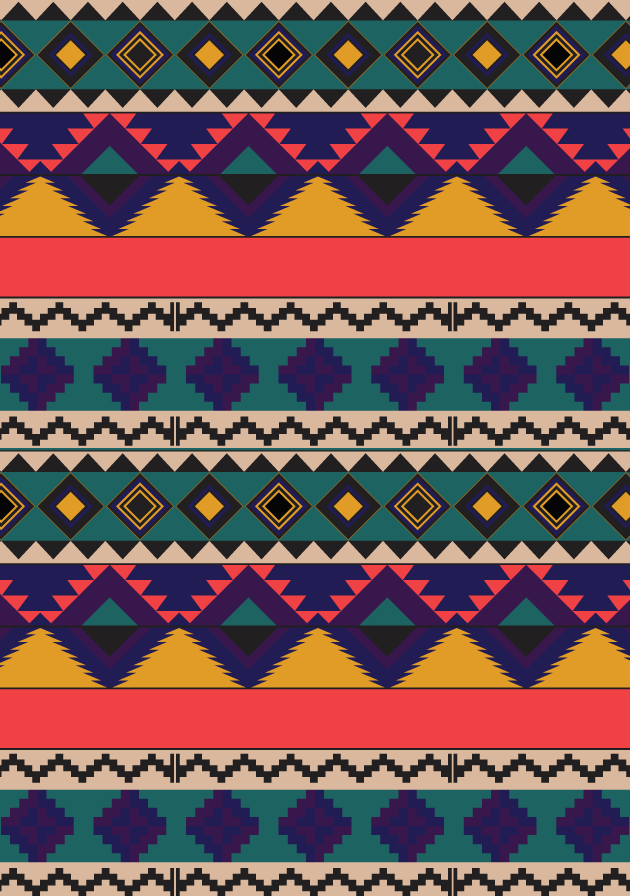
Write a Shadertoy shader that draws this pattern.

```glsl
// Woven textile of stacked geometric bands: diamonds, sawtooth peaks, stepped meanders and medallions.

const vec3 BLACK  = vec3(0.13, 0.12, 0.12);
const vec3 TEAL   = vec3(0.11, 0.39, 0.38);
const vec3 NAVY   = vec3(0.13, 0.11, 0.33);
const vec3 PURPLE = vec3(0.22, 0.09, 0.30);
const vec3 SAND   = vec3(0.85, 0.72, 0.62);
const vec3 RED    = vec3(0.94, 0.26, 0.27);
const vec3 GOLD   = vec3(0.88, 0.61, 0.15);

// Signed offset from the nearest repeat centre
float around(float x, float period) {
    return x - period * floor(x / period + 0.5);
}

// Teal strip of nested diamonds between two rows of black triangles
vec3 diamondBand(float x, float y) {
    float fromMid = abs(y - 47.0);
    if (fromMid > 29.5) {
        float peak = 45.5 - abs(around(x - 253.9, 29.75)) * 1.07;
        return fromMid < peak ? BLACK : SAND;
    }
    float index = floor((x - 239.0) / 59.5 + 0.5);
    float d = abs(around(x - 239.0, 59.5)) + fromMid;
    if (d > 29.3) return TEAL;
    if (d > 28.4) return mix(GOLD, BLACK, 0.4);
    if (mod(index, 2.0) > 0.5) {
        if (d < 12.5) return GOLD;
        return d > 15.0 && d < 19.0 ? NAVY : BLACK;
    }
    if (d > 25.5) return BLACK;
    if (d > 20.5) return NAVY;
    if (d > 18.0 || (d > 12.0 && d < 14.5)) return GOLD;
    if (d > 14.5) return BLACK;
    return mod(index, 4.0) < 0.5 ? vec3(0.02) : BLACK;
}

// Purple peaks with red teeth above, gold serrated pyramids below
vec3 peakBand(float x, float y) {
    float ax = abs(around(x - 213.0, 119.0));
    float gap = 59.5 - ax;
    float down = y - 150.0;
    if (down < 0.0) {
        if (ax < 25.0 + down) return TEAL;
        float beyond = ax - 53.0 - down;
        if (beyond < 0.0) return PURPLE;
        if (gap < 12.0 + down) return NAVY;
        float tooth = 23.0 * (1.0 - fract((y - 97.0) / 13.25));
        return beyond < tooth ? RED : NAVY;
    }
    if (ax + down < 26.0) return BLACK;
    if (ax + down < 37.0) return PURPLE;
    float t = down / 53.0;
    return gap < 53.0 * t + 9.0 * fract(t * 8.0) - 3.0 ? GOLD : NAVY;
}

// Black staircase line on sand; y runs down from the strip's top edge
vec3 meanderBand(float x, float y) {
    float seam = abs(around(x - 150.0, 238.0));
    if (seam < 0.8) return SAND;
    float rise = floor(abs(around(x - 150.0, 39.667)) / 6.61 + 0.5);
    float top = 19.0 - 5.0 * rise;
    bool line = y > top && y < top + 10.0;
    bool bar = seam < 4.0 && y > 4.0 && y < 29.0;
    return line || bar ? BLACK : SAND;
}

// Stepped medallions with alternating quadrants
vec3 medallionBand(float x, float y) {
    vec2 q = vec2(around(x - 270.0, 79.333), y - 321.0);
    vec2 cell = floor(abs(q) / 7.8);
    float ring = cell.x + cell.y;
    if (ring > 3.5) return TEAL;
    bool flip = (q.x * q.y > 0.0) != (ring > 1.5);
    return flip ? NAVY : PURPLE;
}

vec3 textile(vec2 p) {
    float x = p.x;
    float y = mod(p.y, 387.0);

    // Dark rules between the bands
    float rule = min(min(abs(y - 96.5), abs(y - 150.0)),
                 min(abs(y - 203.0), abs(y - 255.0)));
    if (rule < 0.8) return BLACK;

    if (y < 96.5) return diamondBand(x, y);
    if (y < 203.0) return peakBand(x, y);
    if (y < 255.0) return RED;
    if (y < 290.0) return meanderBand(x, y - 255.0);
    if (y < 352.0) return medallionBand(x, y);
    if (y < 384.0) return meanderBand(x, y - 353.0);
    return y < 386.0 ? TEAL : BLACK;
}

void mainImage(out vec4 fragColor, in vec2 fragCoord) {
    // Average a 4x4 grid of samples for smooth edges
    vec3 sum = vec3(0.0);
    for (int i = 0; i < 16; i++) {
        vec2 jitter = (vec2(i % 4, i / 4) + 0.5) / 4.0 - 0.5;
        vec2 p = (fragCoord + jitter) / iResolution.y;
        sum += textile(768.0 * vec2(p.x, 1.0 - p.y));
    }
    fragColor = vec4(sum / 16.0, 1.0);
}
```
